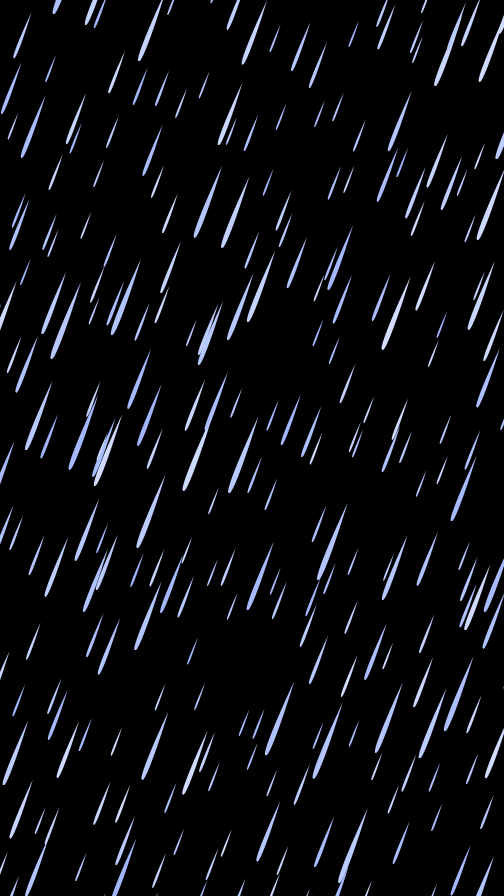
This pattern is drawn by a Shadertoy shader. Its source:

```glsl
// Slanted rain: pale blue teardrops with fine upper tips on black.
// Space is turned along the fall and cut into staggered cells, each holding
// one jittered drop; its edge is smoothed by exact coverage across the drop.

const float TILT = 0.368;                  // lean from the vertical, radians
const vec2  CELL = vec2(0.0232, 0.1);      // across and along the fall, canvas heights
const float SHORTEST = 0.032;
const float LONGEST = 0.094;
const float SHORT_BIAS = 2.2;              // higher gives more short drops
const float SLIMNESS = 0.033;              // greatest half width / length
const float HEAD_ROUNDNESS = 0.35;         // lower gives a blunter head
const vec3  NIGHT = vec3(0.0);
const vec3  BLUE_DROP = vec3(0.63, 0.71, 1.0);
const vec3  PALE_DROP = vec3(0.82, 0.87, 1.0);

vec4 hash42(vec2 p) {
    vec4 q = fract(p.xyxy * vec4(0.1031, 0.1030, 0.0973, 0.1099));
    q += dot(q, q.wzxy + 33.33);
    return fract((q.xxyz + q.yzzw) * q.zywx);
}

// Half width of a unit drop, from head (t = 0) to tip (t = 1), peak near 1
float dropProfile(float t) {
    t = clamp(t, 0.0, 1.0);
    return 2.16 * pow(t, HEAD_ROUNDNESS) * (1.0 - t);
}

// Share of a pixel-wide span centred at x that lies within +-halfWidth
float spanCoverage(float x, float halfWidth, float pixel) {
    float right = min(x + 0.5 * pixel, halfWidth);
    float left = max(x - 0.5 * pixel, -halfWidth);
    return max(right - left, 0.0) / pixel;
}

void mainImage(out vec4 fragColor, in vec2 fragCoord) {
    float pixel = 1.0 / iResolution.y;
    vec2 uv = fragCoord * pixel;

    // Axes across and along the fall
    vec2 fall = vec2(sin(TILT), cos(TILT));
    vec2 p = vec2(dot(uv, vec2(fall.y, -fall.x)), dot(uv, fall));

    vec3 color = NIGHT;
    float homeColumn = floor(p.x / CELL.x);

    for (int i = -1; i <= 1; i++) {
        float column = homeColumn + float(i);
        float stagger = hash42(vec2(column, 71.0)).x * CELL.y;
        float homeRow = floor((p.y - stagger) / CELL.y);

        // A drop reaches upward from its head into the next cell at most
        for (int j = -1; j <= 0; j++) {
            vec2 cell = vec2(column, homeRow + float(j));
            vec4 rnd = hash42(cell + 17.0);
            vec2 head = (cell + rnd.xy) * CELL + vec2(0.0, stagger);
            float dropLength = mix(SHORTEST, LONGEST, pow(rnd.z, SHORT_BIAS));

            vec2 d = p - head;
            float halfWidth = SLIMNESS * dropLength * dropProfile(d.y / dropLength);
            vec3 tint = mix(BLUE_DROP, PALE_DROP, rnd.w);
            color = mix(color, tint, spanCoverage(d.x, halfWidth, pixel));
        }
    }
    fragColor = vec4(color, 1.0);
}
```
